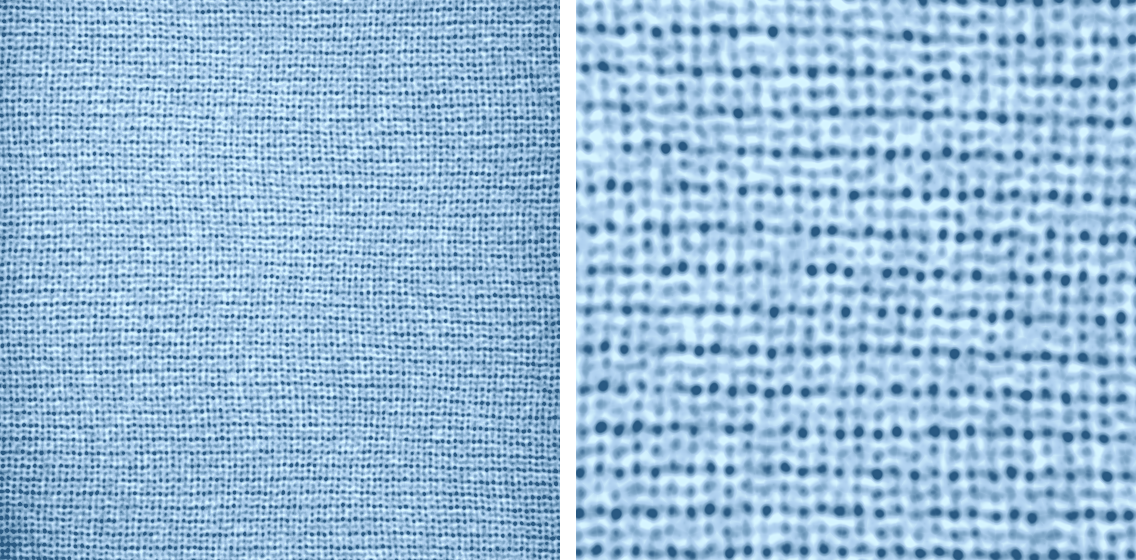
Left, the full canvas; right, a detail of the centre.
A Shadertoy shader for this texture:

```glsl
// Pale blue woven cloth: fine rows of light thread over dark gaps and slits,
// every second row a little deeper. Periodic waves form the weave, hashes vary
// each stitch, and stretched cellular noise gives uneven yarn and soft wear.

const float TAU = 6.2831853;
const vec2 STITCHES = vec2(90.0, 84.0);   // repeats across and down

const vec3 SHADOW_BLUE = vec3(0.16, 0.35, 0.51);
const vec3 DENIM_BLUE  = vec3(0.48, 0.64, 0.77);
const vec3 SKY_BLUE    = vec3(0.69, 0.82, 0.94);
const vec3 PALE_BLUE   = vec3(0.84, 0.96, 1.00);

vec2 hash2(vec2 p) {
    vec3 q = fract(p.xyx * vec3(0.1031, 0.1030, 0.0973));
    q += dot(q, q.yzx + 33.33);
    return fract((q.xx + q.yz) * q.zy);
}

// Distance to the nearest scattered point, centred around zero
float cellular(vec2 p) {
    vec2 cell = floor(p), local = fract(p);
    float nearest = 2.0;
    for (int y = -1; y <= 1; y++)
    for (int x = -1; x <= 1; x++) {
        vec2 offset = vec2(x, y);
        vec2 delta = offset + hash2(cell + offset) - local;
        nearest = min(nearest, dot(delta, delta));
    }
    return sqrt(nearest) - 0.47;
}

// Slight tilt and bending of the threads, in stitch units
vec2 bendThreads(vec2 uv) {
    vec2 p = uv * STITCHES;
    p.x += 0.35 * sin(uv.y * 17.0 + 2.0 * sin(uv.x * 5.0));
    p.y += 1.3 * uv.x * (1.0 - uv.y) + 0.35 * sin(uv.x * 6.0 + uv.y * 5.0);
    p.y += 0.08 * sin(uv.x * 31.0 + uv.y * 43.0);
    return p;
}

// Dark slits, one per stitch, with random depth and placement
float slits(vec2 p, vec2 halfSize) {
    vec2 random = hash2(floor(p));
    vec2 d = fract(p) - 0.5;
    d.x += 0.16 * (random.y - 0.5);
    return mix(0.3, 1.0, random.x) * (1.0 - smoothstep(0.1, 1.0, length(d / halfSize)));
}

// Light and dark of the weave around zero
float weave(vec2 p) {
    float pairing = cos((p.y - 0.5) * TAU * 0.5);    // deeper every second row
    p.y += 0.09 * sin(p.x * TAU * 0.5);
    float thread = cos(p.y * TAU);
    float column = cos(p.x * TAU);
    float gaps = slits(p, vec2(0.44, 0.55)) * (1.0 + 0.35 * pairing);
    return 0.16 * thread + 0.07 * column - 0.08 * pairing - 0.56 * gaps;
}

// Fibre specks, yarn of uneven thickness and uneven dye
float wear(vec2 uv, vec2 p) {
    float fibre = cellular(p * vec2(1.6, 1.5));
    float yarn = cellular(p * vec2(0.42, 1.1) + 37.0);
    float slub = cellular(p * vec2(0.2, 0.5) + 19.0);
    float cloud = sin(uv.x * 13.0 + 3.0 * sin(uv.y * 7.0)) * sin(uv.y * 17.0 + uv.x * 4.0);
    return 0.50 * fibre + 0.32 * yarn + 0.10 * slub + 0.02 * cloud;
}

// Broad light from the upper left, darkening at the edges
float shading(vec2 uv) {
    vec2 fromGlow = uv - vec2(0.36, 0.68);
    float glow = exp(-5.0 * dot(fromGlow, fromGlow));
    float leftEdge = exp(-uv.x * 22.0);
    float rightEdge = exp((uv.x - 1.0) * 11.0);
    float lowCorner = exp(-9.0 * length(uv));
    float topEdge = exp((uv.y - 1.0) * 26.0);
    return 0.12 * glow - 0.18 * leftEdge - 0.20 * rightEdge
         - 0.34 * lowCorner - 0.07 * topEdge;
}

vec3 clothColour(float tone) {
    vec3 colour = mix(SHADOW_BLUE, DENIM_BLUE, smoothstep(-0.02, 0.48, tone));
    colour = mix(colour, SKY_BLUE, smoothstep(0.42, 0.84, tone));
    return mix(colour, PALE_BLUE, smoothstep(0.80, 1.12, tone));
}

void mainImage(out vec4 fragColor, in vec2 fragCoord) {
    vec2 uv = fragCoord / iResolution.xy;
    vec2 threads = bendThreads(uv);
    float tone = 0.73 + weave(threads) + wear(uv, threads) + shading(uv);
    fragColor = vec4(clothColour(tone), 1.0);
}
```
